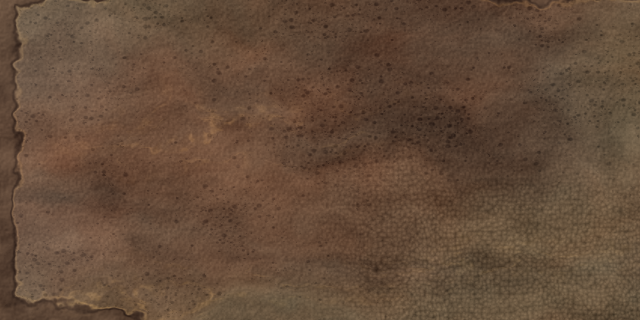
Give the GLSL for this texture, as a Shadertoy shader.

```glsl
#define BASE vec3(0.383, 0.288, 0.222)
#define RUST vec3(0.034, -0.010, -0.022)
#define OLIVE vec3(0.006, 0.030, 0.012)
#define ASH vec3(0.050, 0.062, 0.066)
#define OCHRE vec3(0.120, 0.092, 0.045)
#define SOOT vec3(0.110, 0.090, 0.068)
#define TONE vec3(1.0, 0.86, 0.70)
#define PIT_SCALE 46.0
#define BUMP_SCALE 72.0
#define GRAIN_SCALE 125.0

float hash(vec2 p) {
    vec3 q = fract(vec3(p.xyx) * 0.1031);
    q += dot(q, q.yzx + 33.33);
    return fract((q.x + q.y) * q.z);
}

vec2 hash2(vec2 p) {
    return vec2(hash(p), hash(p + 71.7));
}

float noise(vec2 p) {
    vec2 i = floor(p), f = fract(p);
    f = f * f * (3.0 - 2.0 * f);
    vec2 e = vec2(0.0, 1.0);
    return mix(mix(hash(i), hash(i + e.yx), f.x),
               mix(hash(i + e.xy), hash(i + e.yy), f.x), f.y);
}

float fbm(vec2 p) {
    float sum = 0.0, amp = 0.5;
    for (int i = 0; i < 5; i++) {
        sum += amp * noise(p);
        p = mat2(1.6, 1.2, -1.2, 1.6) * p + 17.3;
        amp *= 0.5;
    }
    return sum / 0.97;
}

// Soft elliptical region, 1 at its centre
float patchAt(vec2 p, vec2 centre, vec2 size) {
    vec2 q = (p - centre) / size;
    return exp(-dot(q, q));
}

// Scattered dark pits with random size and density
float pits(vec2 p, float density) {
    vec2 cell = floor(p);
    float cover = 0.0;
    for (int y = -1; y <= 1; y++)
    for (int x = -1; x <= 1; x++) {
        vec2 id = cell + vec2(x, y);
        vec2 d = p - id - hash2(id);
        float r = mix(0.10, 0.34, pow(hash(id + 9.1), 2.0));
        float spot = 1.0 - smoothstep(r * 0.5, r + 0.14, length(d * vec2(0.85, 1.1)));
        cover = max(cover, spot * step(hash(id + 23.5), density));
    }
    return cover;
}

// Distance to the nearest leather grain centre
float pebbles(vec2 p) {
    vec2 cell = floor(p);
    float nearest = 2.0;
    for (int y = -1; y <= 1; y++)
    for (int x = -1; x <= 1; x++) {
        vec2 id = cell + vec2(x, y);
        nearest = min(nearest, length(p - id - 0.15 - 0.7 * hash2(id)));
    }
    return nearest;
}

void mainImage(out vec4 fragColor, in vec2 fragCoord) {
    vec2 p = fragCoord / iResolution.y;
    p.x *= 2.0 * iResolution.y / iResolution.x;
    vec2 warp = vec2(fbm(p * 4.0), fbm(p * 4.0 + 40.0)) - 0.5;
    vec2 q = p + 0.22 * warp;

    // Broad regions
    float ash = patchAt(q, vec2(0.08, 0.85), vec2(0.26, 0.24))
              + patchAt(q, vec2(0.08, 0.30), vec2(0.28, 0.24));
    float top = smoothstep(0.76, 1.0, q.y) * smoothstep(1.4, 0.3, q.x);
    float olive = patchAt(q, vec2(1.72, 0.26), vec2(0.50, 0.20))
                + patchAt(q, vec2(1.98, 0.75), vec2(0.16, 0.35))
                + 0.8 * smoothstep(0.20, 0.0, q.y) + 0.7 * top;
    float rust = patchAt(q, vec2(0.55, 0.48), vec2(0.65, 0.34))
               + patchAt(q, vec2(1.12, 0.06), vec2(0.14, 0.06));
    float dark = patchAt(q, vec2(1.52, 0.53), vec2(0.32, 0.10))
               + 0.6 * patchAt(q, vec2(1.28, 0.78), vec2(0.28, 0.26))
               + 0.6 * patchAt(q, vec2(1.60, 0.14), vec2(0.22, 0.09));
    vec3 col = BASE + ASH * ash + OLIVE * olive + RUST * rust * 0.6 - SOOT * dark * 0.6;

    // Clouds and horizontal wear
    float cloud = fbm(q * vec2(2.6, 5.0) + 3.0) - 0.5;
    float blotch = fbm(q * vec2(11.0, 16.0) + 8.0) - 0.5;
    float streak = fbm(p * vec2(2.5, 26.0) + warp * 2.0) - 0.5;
    col += TONE * (0.15 * cloud + 0.13 * blotch + 0.09 * streak);
    col += RUST * 1.6 * (fbm(q * vec2(4.0, 7.0) + 60.0) - 0.5);

    // Ochre veins
    float ridge = 1.0 - abs(2.0 * fbm(q * vec2(7.0, 15.0) + 90.0) - 1.0);
    float veinArea = patchAt(q, vec2(0.78, 0.60), vec2(0.42, 0.10))
                   + patchAt(q, vec2(0.50, 0.07), vec2(0.55, 0.07))
                   + 0.6 * patchAt(q, vec2(1.60, 0.20), vec2(0.45, 0.08));
    float flecks = smoothstep(0.40, 0.75, noise(p * vec2(45.0, 75.0)));
    col += OCHRE * veinArea * smoothstep(0.84, 1.0, ridge) * (0.3 + 0.7 * flecks);

    // Leather relief on the lower right, fine grain everywhere
    float leather = smoothstep(0.9, 1.3, q.x) * smoothstep(0.62, 0.32, q.y);
    float bump = 0.45 - pebbles(p * BUMP_SCALE + warp * 3.0);
    col += TONE * bump * (0.03 + 0.12 * leather);
    vec2 g = p * GRAIN_SCALE;
    float grain = noise(g) - noise(g + vec2(-0.6, 0.6));
    col += TONE * (0.045 * grain + 0.05 * (noise(g * 1.7 + 5.0) - 0.5));

    // Pits gather in patches
    float density = 0.05 + 0.40 * smoothstep(0.42, 0.68, fbm(q * vec2(4.0, 6.0) + 25.0));
    float pit = max(pits(p * PIT_SCALE, density), 0.6 * pits(p * PIT_SCALE * 1.9, density));
    col -= SOOT * 0.85 * pit * (1.0 - 0.6 * leather);

    // Flaked border with a pale lip and a shadowed rim
    float ragged = 0.09 * (fbm(p * 9.0 + 12.0) - 0.5) + 0.02 * (noise(p * 45.0) - 0.5);
    float left = p.x - 0.045;
    float bottom = p.y - 0.075 + 0.10 * p.x + 0.2 * smoothstep(0.3, 0.9, p.x);
    float upper = 0.988 - p.y + 0.04 * smoothstep(0.2, 0.5, p.x) * smoothstep(1.8, 1.4, p.x);
    float edge = min(left, min(bottom, upper)) + ragged;
    float outside = smoothstep(0.004, -0.004, edge);
    col = mix(col, BASE - 0.3 * SOOT + TONE * (0.25 * blotch + 0.04 * grain), 0.8 * outside);
    col += OCHRE * 0.7 * exp(-pow((edge - 0.005) / 0.005, 2.0));
    col -= SOOT * 0.9 * exp(-pow((edge + 0.007) / 0.006, 2.0));

    fragColor = vec4(clamp(col, 0.0, 1.0), 1.0);
}
```
